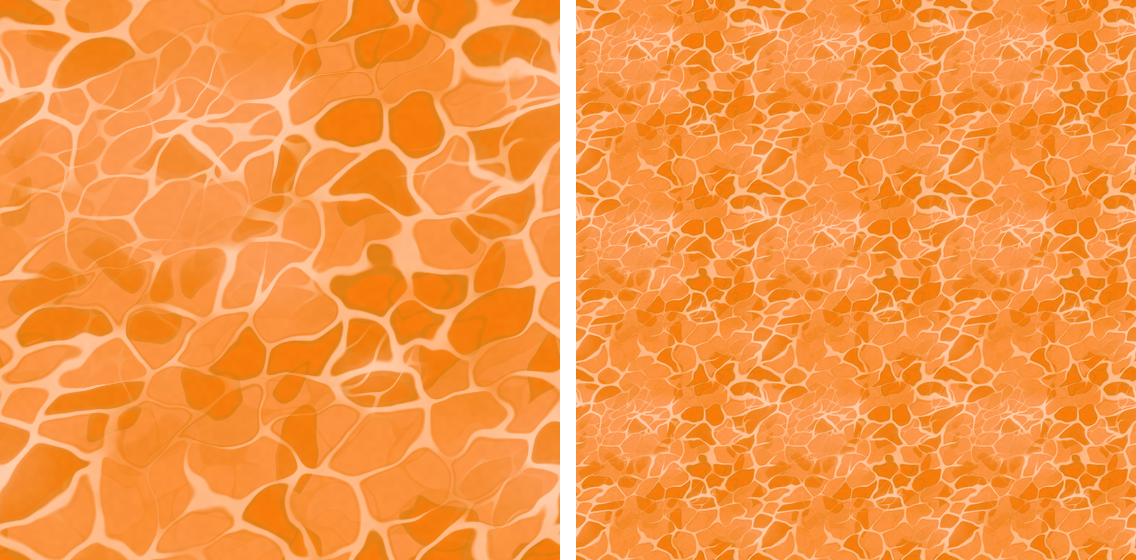
Left: one tile. Right: repeated 3 by 3.
A three.js fragment shader for this texture:

```glsl
// Marbled orange stone: pale veins over translucent, rounded, slanted cells.
// Three layers of warped cellular noise (faint, main, spots) are stacked on
// broad colour drifts. All lattices wrap, so the square tiles seamlessly.
varying vec2 vUv;

const vec3 ORANGE = vec3(0.984, 0.558, 0.200);
const vec3 SALMON = vec3(0.988, 0.600, 0.325);
const vec3 AMBER  = vec3(0.938, 0.515, 0.105);
const vec3 DEEP   = vec3(0.965, 0.482, 0.040);
const vec3 OLIVE  = vec3(0.870, 0.480, 0.040);
const vec3 PEACH  = vec3(0.995, 0.660, 0.405);
const vec3 CREAM  = vec3(1.000, 0.800, 0.660);

vec2 hash2(vec2 p, float seed) {
  p += seed * vec2(0.37, 0.73);
  return fract(sin(vec2(dot(p, vec2(127.1, 311.7)), dot(p, vec2(269.5, 183.3)))) * 43758.55);
}

// Two channels of value noise repeating after a whole number of steps
vec2 wrapNoise(vec2 uv, float period, float seed) {
  vec2 p = uv * period;
  vec2 i = floor(p);
  vec2 f = fract(p);
  f = f * f * (3.0 - 2.0 * f);
  vec2 a = hash2(mod(i, period), seed);
  vec2 b = hash2(mod(i + vec2(1.0, 0.0), period), seed);
  vec2 c = hash2(mod(i + vec2(0.0, 1.0), period), seed);
  vec2 d = hash2(mod(i + 1.0, period), seed);
  return mix(mix(a, b, f.x), mix(c, d, f.x), f.y);
}

vec2 warp(vec2 uv, float seed) {
  vec2 bend = 0.085 * (wrapNoise(uv, 5.0, seed) - 0.5);
  bend += 0.050 * (wrapNoise(uv, 12.0, seed + 1.0) - 0.5);
  return uv + bend + 0.017 * (wrapNoise(uv, 27.0, seed + 2.0) - 0.5);
}

// Wraps a cell of the sheared lattice back into the base tile
vec2 wrapCell(vec2 cell, vec2 count, float slant) {
  float turns = floor((cell.x + 0.5) / count.x);
  return vec2(cell.x - turns * count.x, mod(cell.y + turns * slant, count.y));
}

vec2 seedPoint(vec2 cell, vec2 count, float slant, float seed) {
  return cell + 0.05 + 0.9 * hash2(wrapCell(cell, count, slant), seed);
}

// x: distance to the cell border with rounded corners, yz: random per cell
vec3 slantedCells(vec2 uv, vec2 count, float slant, float seed) {
  vec2 p = vec2(uv.x * count.x, uv.y * count.y - uv.x * slant);
  vec2 home = floor(p);
  vec2 nearCell = home;
  vec2 nearPoint = p;
  float nearest = 9.0;
  for (int y = -1; y <= 1; y++) {
    for (int x = -1; x <= 1; x++) {
      vec2 cell = home + vec2(float(x), float(y));
      vec2 point = seedPoint(cell, count, slant, seed);
      float d = length(point - p);
      if (d < nearest) { nearest = d; nearCell = cell; nearPoint = point; }
    }
  }
  const float SHARPNESS = 18.0;
  float total = 0.00001;
  for (int y = -2; y <= 2; y++) {
    for (int x = -2; x <= 2; x++) {
      if (x == 0 && y == 0) continue;
      vec2 point = seedPoint(nearCell + vec2(float(x), float(y)), count, slant, seed);
      vec2 across = point - nearPoint;
      float d = dot(0.5 * (point + nearPoint) - p, across) / max(length(across), 0.01);
      total += exp(-SHARPNESS * d);
    }
  }
  return vec3(-log(total) / SHARPNESS, hash2(wrapCell(nearCell, count, slant), seed + 9.0));
}

// Fills a cell inside the given inset and outlines it with an olive rim
vec3 paintBlob(vec3 color, float edge, float inset, float rim, float amount) {
  color = mix(color, OLIVE, 0.85 * amount * smoothstep(inset, inset + 0.025, edge));
  return mix(color, DEEP, amount * smoothstep(inset + rim, inset + rim + 0.03, edge));
}

void main() {
  // Broad drifts of paleness, ochre tint and vein strength
  vec2 drift = 0.6 * wrapNoise(vUv, 3.0, 3.0) + 0.4 * wrapNoise(vUv, 6.0, 4.0);
  vec2 flow = 0.7 * wrapNoise(vUv, 8.0, 5.0) + 0.3 * wrapNoise(vUv, 19.0, 6.0);
  float pale = smoothstep(0.48, 0.76, drift.x);
  vec3 color = mix(ORANGE, SALMON, pale);
  color = mix(color, AMBER, 0.5 * (1.0 - pale) * smoothstep(0.48, 0.70, drift.y));

  // Faint overlapping shapes below the surface
  vec3 faint = slantedCells(warp(vUv, 20.0), vec2(9.0, 13.0), 5.0, 6.0);
  vec3 faintTint = mix(AMBER, mix(ORANGE, SALMON, 0.5), smoothstep(0.30, 0.34, faint.y));
  color = mix(color, faintTint, (0.6 - 0.3 * pale) * faint.z * smoothstep(0.0, 0.03, faint.x));
  float faintLine = 1.0 - smoothstep(0.008, 0.035, faint.x);
  color = mix(color, mix(AMBER, PEACH, smoothstep(0.1, 0.6, pale)), 0.7 * faintLine * flow.y);

  // Main cells: some deep orange, the others with a thin darker contour
  vec3 stone = slantedCells(warp(vUv, 30.0), vec2(8.0, 11.0), 3.0, 7.0);
  float width = mix(0.012, 0.075, smoothstep(0.25, 0.80, flow.x));
  float deep = smoothstep(0.66, 0.68, stone.y) * (1.0 - 0.7 * pale);
  float contour = smoothstep(width, width + 0.02, stone.x)
                * (1.0 - smoothstep(width + 0.03, width + 0.06, stone.x));
  color = mix(color, SALMON, 0.25 * stone.z * smoothstep(0.0, 0.03, stone.x));
  color = mix(color, OLIVE, 0.5 * contour * stone.z * (1.0 - pale));
  color = paintBlob(color, stone.x, 0.8 * width, 0.03 + 0.07 * flow.y, deep);

  // Small separate spots
  vec3 spot = slantedCells(warp(vUv, 40.0), vec2(9.0, 10.0), 4.0, 8.0);
  float spotted = smoothstep(0.74, 0.76, spot.y) * (1.0 - pale);
  color = paintBlob(color, spot.x, 0.08 + 0.08 * spot.z, 0.06, 0.9 * spotted);

  // Pale veins that swell at the junctions and fade out in places
  float vein = 1.0 - smoothstep(0.45 * width, width + 0.008, stone.x);
  float strength = mix(0.25, 1.0, smoothstep(0.30, 0.58, flow.x));
  color = mix(color, PEACH, 0.22 * strength * exp(-14.0 * max(stone.x, 0.0)));
  float brightness = 0.15 + 0.3 * strength + 0.55 * pale * strength;
  color = mix(color, mix(PEACH, CREAM, brightness), vein * strength);
  float shard = pale * smoothstep(0.42, 0.65, flow.y) * (1.0 - smoothstep(0.01, 0.05, faint.x));
  color = mix(color, CREAM, 0.8 * shard);

  // Fine painted grain
  color += 0.018 * (wrapNoise(vUv, 96.0, 11.0).x - 0.5);
  gl_FragColor = vec4(color, 1.0);
}
```
